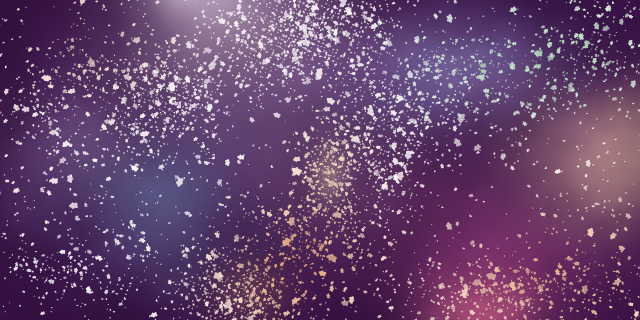
This background is drawn by a WebGL 2 fragment shader. Its source:

```glsl
#version 300 es
precision highp float;
// A violet night haze strewn with pale, mint and peach flakes.
// Warped soft glows form the haze; rotated jittered grids scatter irregular
// flakes whose number and tint follow smooth fields over the canvas.

uniform vec2 u_resolution;
out vec4 outColor;

vec3 hash3(vec3 p) {
    p = fract(p * vec3(0.1031, 0.1030, 0.0973));
    p += dot(p, p.yxz + 33.33);
    return fract((p.xxy + p.yxx) * p.zyx);
}

float valueNoise(vec2 p) {
    vec2 i = floor(p), f = fract(p);
    f = f * f * (3.0 - 2.0 * f);
    float low = mix(hash3(vec3(i, 1.0)).x, hash3(vec3(i + vec2(1, 0), 1.0)).x, f.x);
    float high = mix(hash3(vec3(i + vec2(0, 1), 1.0)).x, hash3(vec3(i + 1.0, 1.0)).x, f.x);
    return mix(low, high, f.y);
}

float fbm(vec2 p) {
    float sum = 0.0, gain = 0.5;
    for (int i = 0; i < 4; i++) {
        sum += gain * valueNoise(p);
        p = mat2(1.6, 1.2, -1.2, 1.6) * p + 7.3;
        gain *= 0.5;
    }
    return sum;
}

// Soft elliptical bump, 1 at its centre
float bump(vec2 p, vec2 centre, vec2 radius) {
    vec2 q = (p - centre) / radius;
    return exp(-dot(q, q));
}

// Cloudy coloured glows over dark violet
vec3 haze(vec2 p) {
    vec2 q = p + 0.2 * (vec2(fbm(p * 3.0 + 11.0), fbm(p * 3.0 + 29.0)) - 0.47);
    vec3 violet = vec3(0.41, 0.29, 0.48), blue = vec3(0.34, 0.33, 0.51);
    vec3 c = vec3(0.20, 0.06, 0.25);
    c = mix(c, violet, 0.85 * bump(q, vec2(0.85, 0.68), vec2(0.48, 0.32)));
    c = mix(c, violet, 0.80 * bump(q, vec2(0.26, 0.56), vec2(0.24, 0.22)));
    c = mix(c, blue, 0.95 * bump(q, vec2(0.52, 0.36), vec2(0.27, 0.22)));
    c = mix(c, vec3(0.40, 0.25, 0.42), 0.65 * bump(q, vec2(1.05, 0.45), vec2(0.25, 0.22)));
    c = mix(c, vec3(0.45, 0.37, 0.60), 0.95 * bump(q, vec2(1.46, 0.79), vec2(0.30, 0.17)));
    c = mix(c, vec3(0.46, 0.18, 0.40), 0.90 * bump(q, vec2(1.58, 0.24), vec2(0.38, 0.22)));
    c = mix(c, vec3(0.67, 0.50, 0.51), 0.95 * bump(q, vec2(1.95, 0.51), vec2(0.27, 0.19)));
    c = mix(c, vec3(0.72, 0.33, 0.49), 0.85 * bump(q, vec2(1.50, 0.03), vec2(0.17, 0.12)));
    c = mix(c, vec3(0.55, 0.43, 0.57), 0.75 * bump(q, vec2(0.75, 0.88), vec2(0.30, 0.16)));
    c = mix(c, vec3(0.80, 0.73, 0.81), 0.85 * bump(q, vec2(0.62, 1.02), vec2(0.22, 0.14)));
    c = mix(c, vec3(0.70, 0.58, 0.57), 0.55 * bump(p, vec2(1.03, 0.45), vec2(0.05, 0.08)));
    c = mix(c, vec3(0.55, 0.36, 0.36), 0.40 * bump(p, vec2(0.78, 0.08), vec2(0.13, 0.10)));
    return c * (0.88 + 0.26 * fbm(p * 5.0));
}

// Chance of finding a flake near p
float flakeDensity(vec2 p) {
    float d = 0.07;
    d += 0.95 * bump(p, vec2(0.92, 0.92), vec2(0.21, 0.15));
    d += 0.80 * bump(p, vec2(0.52, 0.69), vec2(0.15, 0.13));
    d += 0.25 * bump(p, vec2(0.25, 0.68), vec2(0.17, 0.20));
    d += 0.65 * bump(p, vec2(1.20, 0.55), vec2(0.13, 0.19));
    d += 0.60 * bump(p, vec2(1.03, 0.48), vec2(0.08, 0.13));
    d += 0.80 * bump(p, vec2(0.74, 0.09), vec2(0.14, 0.13));
    d += 0.40 * bump(p, vec2(0.98, 0.26), vec2(0.18, 0.14));
    d += 0.55 * bump(p, vec2(1.62, 0.09), vec2(0.30, 0.08));
    d += 0.50 * bump(p, vec2(1.80, 0.86), vec2(0.12, 0.10));
    d += 0.25 * bump(p, vec2(1.50, 0.74), vec2(0.30, 0.13));
    d += 0.25 * bump(p, vec2(0.28, 0.17), vec2(0.22, 0.10));
    return d * (0.45 + 1.15 * valueNoise(p * 14.0));
}

vec3 flakeTint(vec2 p) {
    vec3 cream = vec3(0.92, 0.84, 0.75), peach = vec3(0.90, 0.66, 0.48);
    vec3 c = vec3(0.98, 0.96, 0.98);
    c = mix(c, cream, bump(p, vec2(1.02, 0.48), vec2(0.11, 0.16)));
    c = mix(c, cream, bump(p, vec2(0.22, 0.88), vec2(0.25, 0.18)));
    c = mix(c, vec3(0.70, 0.87, 0.74), 0.9 * bump(p, vec2(1.70, 0.82), vec2(0.42, 0.20)));
    c = mix(c, peach, bump(p, vec2(0.92, 0.17), vec2(0.23, 0.21)));
    return mix(c, peach, 0.8 * bump(p, vec2(1.75, 0.14), vec2(0.42, 0.24)));
}

// One jittered grid of wobbly flakes, turned to hide its rows
vec3 addFlakes(vec3 color, vec2 p, float cell, float amount, float layer, float soft) {
    float s = sin(layer * 1.7 + 0.4), k = cos(layer * 1.7 + 0.4);
    mat2 turn = mat2(k, s, -s, k);
    vec2 id = floor(turn * p / cell);
    vec3 place = hash3(vec3(id + 200.0, layer + 3.0));
    vec3 look = hash3(vec3(id + 371.0, layer + 17.0));
    vec2 centre = (id + mix(vec2(0.3), vec2(0.7), place.xy)) * cell * turn;
    vec2 d = p - centre;
    float angle = atan(d.y, d.x), phase = 6.2832 * look.y;
    float wobble = 1.0 + 0.20 * sin(2.0 * angle + phase) + 0.14 * sin(5.0 * angle + 3.0 * phase);
    float radius = cell * mix(0.10, 0.26, look.x * look.x) * wobble;
    float cover = 1.0 - smoothstep(-soft, soft, length(d) - radius);
    float present = step(place.z, amount * flakeDensity(centre));
    return mix(color, flakeTint(centre), cover * present * mix(0.65, 1.0, look.z));
}

void main() {
    vec2 p = gl_FragCoord.xy / u_resolution.y;
    float soft = max(0.7 / u_resolution.y, 0.0012);
    vec3 color = haze(p);
    // Fine dust first, larger flakes on top
    for (int i = 0; i < 7; i++) {
        float t = float(i) / 6.0;
        color = addFlakes(color, p, mix(0.013, 0.050, t), mix(0.75, 0.50, t), float(i), soft);
    }
    outColor = vec4(color, 1.0);
}
```
